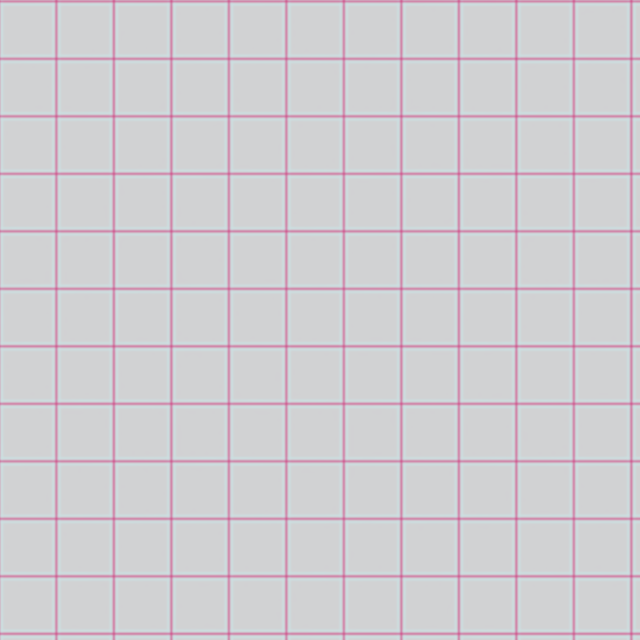
A WebGL 2 fragment shader for this pattern:

```glsl
#version 300 es
precision highp float;
// Thin rose grid on pale grey, with a faint cyan fringe beside each line.
// Each axis folds into a distance to its nearest line; soft bell profiles
// draw ink and fringe, and very faint noise varies the tint near the lines.

#define CELL 0.08984
#define GRID_ORIGIN vec2(-0.00175, 0.00967)
#define LINE_SIGMA 0.0016
#define FRINGE_OFFSET 0.0048
#define FRINGE_SIGMA 0.0018
#define INK_STRENGTH 0.45
#define FRINGE_STRENGTH 0.72
#define TINT_AMOUNT 0.006
#define GROUND_COLOR vec3(0.820, 0.822, 0.828)
#define FRINGE_COLOR vec3(0.795, 0.880, 0.885)
#define INK_COLOR vec3(0.815, 0.180, 0.470)

uniform vec2 u_resolution;
out vec4 fragColor;

float hash21(vec2 p) {
    vec3 q = fract(vec3(p.xyx) * 0.1031);
    q += dot(q, q.yzx + 33.33);
    return fract((q.x + q.y) * q.z);
}

float valueNoise(vec2 p) {
    vec2 cell = floor(p);
    vec2 f = fract(p);
    f = f * f * (3.0 - 2.0 * f);
    float low = mix(hash21(cell), hash21(cell + vec2(1.0, 0.0)), f.x);
    float high = mix(hash21(cell + vec2(0.0, 1.0)), hash21(cell + vec2(1.0)), f.x);
    return mix(low, high, f.y);
}

vec2 bell(vec2 d, float sigma) {
    vec2 t = d / sigma;
    return exp(-0.5 * t * t);
}

// Overlapping layers build up without clipping.
float layer(vec2 a) {
    return 1.0 - (1.0 - a.x) * (1.0 - a.y);
}

void main() {
    float side = min(u_resolution.x, u_resolution.y);
    vec2 uv = gl_FragCoord.xy / side;
    float minSigma = 0.6 / side;

    // Distance to the nearest vertical (x) and horizontal (y) line
    vec2 grid = (uv - GRID_ORIGIN) / CELL;
    vec2 lineId = floor(grid + 0.5);
    vec2 dist = abs(grid - lineId) * CELL;

    // Slight strength differences between lines
    vec2 perLine = vec2(hash21(vec2(lineId.x + 20.0, 3.0)),
                        hash21(vec2(7.0, lineId.y + 20.0)));
    vec2 strength = INK_STRENGTH * (0.97 + 0.06 * perLine);

    // Soft profiles, never narrower than the pixel grid can carry
    vec2 ink = strength * bell(dist, max(LINE_SIGMA, minSigma));
    vec2 fringe = bell(dist - FRINGE_OFFSET, max(FRINGE_SIGMA, minSigma));
    fringe *= FRINGE_STRENGTH * (0.9 + 0.2 * valueNoise(uv * 40.0 + 70.0));

    // Faint green-to-pink drift, strongest near the lines
    float nearLine = exp(-min(dist.x, dist.y) / 0.012);
    float drift = valueNoise(uv * 96.0 + 130.0) - 0.5;
    vec3 color = GROUND_COLOR;
    color += TINT_AMOUNT * drift * nearLine * vec3(1.0, -0.7, -0.2);

    // Fringe below, ink on top; crossings come out deeper
    color = mix(color, FRINGE_COLOR, layer(fringe));
    color = mix(color, INK_COLOR, layer(ink));
    fragColor = vec4(color, 1.0);
}
```
